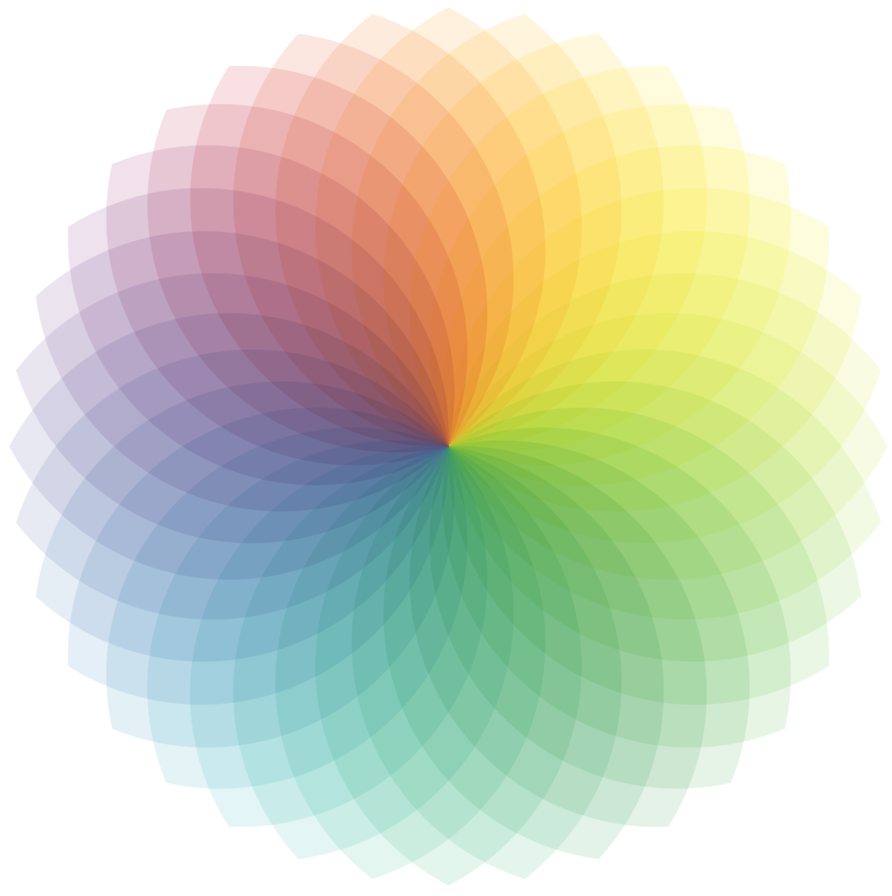
This background is drawn by a WebGL 2 fragment shader. Its source:

```glsl
#version 300 es
precision highp float;
// A rosette of translucent petals fanned around one point on white.
// Each petal is the overlap of two circles through the centre; the petals
// act as stacked colour filters, so their optical densities simply add up.

uniform vec2 u_resolution;
out vec4 fragColor;

#define PETALS 36
#define ARC_RADIUS 0.2775
#define ARC_SPREAD 0.48
#define CENTRE vec2(0.0028, 0.0018)
#define PAPER vec3(1.0)
#define INK_STRENGTH 1.0
#define EDGE_SOFTNESS 0.9
#define KEY_COUNT 12

const float TAU = 6.2831853;

// Light absorbed by one petal (red, green, blue), every 30 degrees from the right
const vec3 ABSORPTION[KEY_COUNT] = vec3[KEY_COUNT](
    vec3(0.032, 0.015, 0.115), vec3(0.008, 0.008, 0.140),
    vec3(0.000, 0.015, 0.147), vec3(0.000, 0.055, 0.145),
    vec3(0.025, 0.128, 0.120), vec3(0.075, 0.122, 0.070),
    vec3(0.095, 0.093, 0.053), vec3(0.113, 0.066, 0.033),
    vec3(0.118, 0.038, 0.037), vec3(0.117, 0.036, 0.070),
    vec3(0.113, 0.052, 0.093), vec3(0.092, 0.032, 0.112));

// Absorption blended around the wheel, turn in 0..1
vec3 petalInk(float turn) {
    float slot = fract(turn) * float(KEY_COUNT);
    int key = int(slot) % KEY_COUNT;
    return mix(ABSORPTION[key], ABSORPTION[(key + 1) % KEY_COUNT], fract(slot));
}

vec2 direction(float angle) {
    return vec2(cos(angle), sin(angle));
}

// Signed distance to the lens between two circles that meet at the origin
float petalDistance(vec2 p, float angle) {
    float a = length(p - ARC_RADIUS * direction(angle - ARC_SPREAD));
    float b = length(p - ARC_RADIUS * direction(angle + ARC_SPREAD));
    return max(a, b) - ARC_RADIUS;
}

void main() {
    float side = min(u_resolution.x, u_resolution.y);
    vec2 p = (gl_FragCoord.xy - 0.5 * u_resolution) / side - CENTRE;
    float edge = EDGE_SOFTNESS / side;

    // Sum the ink of every petal that covers this point
    vec3 ink = vec3(0.0);
    for (int i = 0; i < PETALS; i++) {
        float turn = float(i) / float(PETALS);
        float d = petalDistance(p, turn * TAU);
        float cover = 1.0 - smoothstep(-edge, edge, d);
        ink += cover * petalInk(turn);
    }

    // Stacked filters multiply, so the light falls off exponentially
    fragColor = vec4(PAPER * exp(-INK_STRENGTH * ink), 1.0);
}
```
